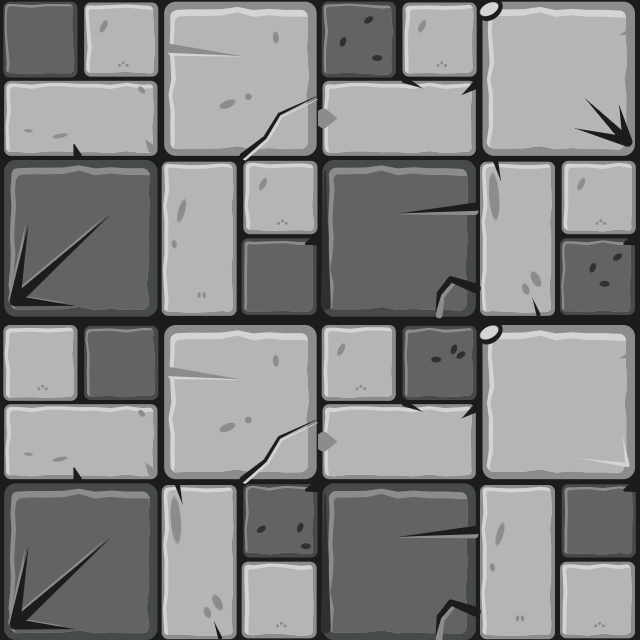
Reproduce this texture procedurally as a Shadertoy shader.

```glsl
const float UNITS = 768.0;             // layout units per canvas side
const vec2 TILE = vec2(382.0, 388.0);  // one paving group
const vec3 GAP = vec3(0.11);
const vec3 SHADOW = vec3(0.19);
const vec3 DARK_RIM = vec3(0.28, 0.29, 0.29);
const vec3 DARK_FACE = vec3(0.39);
const vec3 MID = vec3(0.55);
const vec3 LIGHT_FACE = vec3(0.71);
const vec3 SHINE = vec3(0.83);

float hash(float n) { return fract(sin(n * 127.1) * 4375.85); }

// Piecewise linear noise for chiselled edges
float chisel(float x) { return mix(hash(floor(x)), hash(floor(x) + 1.0), fract(x)) - 0.5; }

float roundBox(vec2 p, vec2 size, float radius) {
  vec2 q = abs(p) - size + radius;
  return length(max(q, 0.0)) + min(max(q.x, q.y), 0.0) - radius;
}

// Segment ab.xy to ab.zw, half width from wa to wb
float taper(vec2 p, vec4 ab, float wa, float wb) {
  vec2 v = ab.zw - ab.xy, q = p - ab.xy;
  float t = clamp(dot(q, v) / dot(v, v), 0.0, 1.0);
  return length(q - v * t) - mix(wa, wb, t);
}

// Three splinters from one corner
float fan(vec2 p, vec2 a, vec2 b, vec2 c, float w) {
  vec2 o = vec2(0);
  return min(taper(p, vec4(o, a), w, 0.0), min(taper(p, vec4(o, b), w, 0.0), taper(p, vec4(o, c), w, 0.0)));
}

float path(vec2 p, vec2 a, vec2 b, vec2 c, vec2 d, float w) {
  float tail = min(taper(p, vec4(b, c), w * 0.6, w * 0.5), taper(p, vec4(c, d), w * 0.5, 0.3));
  return min(tail, taper(p, vec4(a, b), w, w * 0.6));
}

// Tilted ellipse: center in xy, radii in zw
float pit(vec2 p, vec4 e, float angle) {
  vec2 q = p - e.xy, axis = vec2(cos(angle), sin(angle));
  q = vec2(dot(q, axis), dot(q, vec2(-axis.y, axis.x)));
  return (length(q / e.zw) - 1.0) * min(e.z, e.w);
}

void paint(inout vec3 col, vec3 ink, float d, float px) { col = mix(col, ink, clamp(0.5 - d / px, 0.0, 1.0)); }

// Rim, top-left bevel and face; box is left, top, right, bottom
void stone(inout vec3 col, vec2 p, vec4 box, bool dark, float seed, float px) {
  vec2 size = 0.5 * (box.zw - box.xy), q = p - 0.5 * (box.xy + box.zw);
  float big = step(70.0, min(size.x, size.y)), radius = mix(8.0, 14.0, big);
  vec2 wobble = vec2(chisel(p.y / 19.0 + seed), chisel(p.x / 19.0 + seed + 50.0)) * mix(3.0, 4.5, big);
  vec2 inset = size - mix(4.0, 9.0, big);
  vec2 bevel = mix(vec2(dark ? 3.0 : 4.5), vec2(5.0, 7.5), big);
  vec2 inner = q + wobble + vec2(1.0 + big, 0.5);
  float top = roundBox(inner, inset, radius * 0.6);
  float face = max(top, roundBox(inner + wobble * 0.5 - bevel, inset, radius * 0.5));
  paint(col, dark ? DARK_RIM : MID, roundBox(q, size, radius), px);
  paint(col, dark ? MID : SHINE, top, px);
  paint(col, dark ? DARK_FACE : LIGHT_FACE, face, px);
}

void smallStone(inout vec3 col, vec2 p, vec4 box, bool dark, bool worn, float seed, float px) {
  stone(col, p, box, dark, seed, px);
  vec2 q = p - 0.5 * (box.xy + box.zw);
  float pits = worn && !dark ? pit(q, vec4(-21, -16, 8, 3.5), -1.1) : 99.0;
  for (float i = 0.0; i < 3.0; i++) {
    vec2 spot = vec2(hash(seed + i * 3.1), hash(seed + i * 5.7)) * 64.0 - 32.0;
    if (!dark) pits = min(pits, length(q - vec2(i * 4.5 - 2.0, 31.0 - 3.0 * mod(i, 2.0))) - 1.8);
    else if (worn) pits = min(pits, pit(q, vec4(spot, 6, 3.5), -i * 0.6));
  }
  paint(col, dark ? SHADOW : MID, pits, px);
}

void mainImage(out vec4 fragColor, in vec2 fragCoord) {
  vec2 page = vec2(fragCoord.x, iResolution.y - fragCoord.y) / iResolution.xy * UNITS;
  vec2 id = mod(floor(page / TILE), 2.0), p = mod(page, TILE);
  float px = UNITS / iResolution.y, seed = id.x * 7.0 + id.y * 13.0;
  bool right = id.x > 0.5, lower = id.y > 0.5, odd = right != lower;
  vec3 col = GAP;

  // Small pairs swap shades between rows
  smallStone(col, p, vec4(4, 2, 93, 93), !lower, right, seed + 1.0, px);
  smallStone(col, p, vec4(101, 3, 190, 92), lower, right || !lower, seed + 2.0, px);
  smallStone(col, p, vec4(292, 193, 381, 281), lower, odd || !lower, seed + 3.0, px);
  smallStone(col, p, vec4(290, 286, 380, 378), !lower, odd && !lower, seed + 4.0, px);

  // Wide, tall and large stones
  stone(col, p, vec4(5, 97, 189, 187), false, 21.0 + id.x, px);
  stone(col, p, vec4(194, 194, 284, 379), false, odd ? 33.0 : 34.0, px);
  stone(col, p, vec4(197, 2, 380, 187), false, 41.0 + id.x, px);
  stone(col, p, vec4(5, 192, 189, 380), true, 51.0 + id.x, px);

  // Wear on the small and tall stones
  float shine = 99.0, worn, crack = taper(p - vec2(0, lower ? 0 : 92), vec4(380, 196, 368, 200), 7.0, 2.0);
  if (odd) {
    worn = min(pit(p, vec4(211, 236, 28, 6), 1.5), pit(p, vec4(261, 335, 10, 5), 1.1));
    worn = min(worn, pit(p, vec4(249, 347, 7, 4), 1.2));
    crack = min(crack, taper(p, vec4(213, 194, 219, 217), 3.0, 0.0));
    crack = min(crack, taper(p, vec4(264, 377, 257, 358), 2.5, 0.0));
  } else {
    worn = min(pit(p, vec4(218, 253, 14, 4), -1.3), pit(p, vec4(209, 293, 5, 3), 1.4));
    worn = min(worn, pit(vec2(abs(p.x - 242.0), p.y), vec4(3, 354, 3.5, 2), 1.5));
  }

  // Wear on the wide and large stones
  if (right) {
    vec2 corner = p - vec2(371, 170), a = vec2(141, 374), b = vec2(145, 352), c = vec2(159, 335), d = vec2(189, 346);
    paint(col, SHADOW, taper(p, vec4(9, 366, 8, 205), 6.0, 1.0), px);
    worn = min(worn, min(taper(p, vec4(8, 142, 23, 142), 12.0, 0.0), taper(p, vec4(375, 38, 361, 42), 4.0, 0.0)));
    worn = min(worn, min(taper(p, vec4(188, 254, 98, 257), 4.0, 0.3), path(p - 4.0, a, b, c, d, 4.0)));
    crack = min(crack, min(taper(p, vec4(104, 96, 125, 106), 4.0, 0.0), taper(p, vec4(189, 102, 172, 114), 5.0, 0.0)));
    crack = min(crack, min(taper(p, vec4(189, 248, 98, 256), 5.0, 0.0), path(p, d, c, b, a, 6.0)));
    crack = min(crack, pit(p, vec4(207, 12, 16, 11), -0.7));
    if (lower) shine = fan(corner, vec2(-58, -8), vec2(-6, -36), vec2(-25, -5), 2.5);
    else crack = min(crack, fan(corner, vec2(-51, -52), vec2(-63, -16), vec2(-10, -44), 6.0));
  } else {
    vec2 corner = p - vec2(18, 361), a = vec2(291, 187), b = vec2(318, 165), c = vec2(335, 137), d = vec2(379, 116);
    worn = min(worn, min(pit(p, vec4(34, 157, 5, 2), 0.1), pit(p, vec4(72, 163, 9, 2.5), -0.2)));
    worn = min(worn, min(pit(p, vec4(170, 108, 5, 3), 0.8), taper(p, vec4(182, 178, 174, 167), 5.0, 0.0)));
    worn = min(worn, min(pit(p, vec4(331, 45, 7, 3.5), 1.5), pit(p, vec4(273, 125, 10, 4.5), -0.4)));
    worn = min(worn, min(pit(p, vec4(298, 116, 4, 4), 0.0), taper(p, vec4(204, 58, 288, 67), 5.5, 0.0)));
    worn = min(worn, fan(corner + 2.0, vec2(14, -88), vec2(108, -98), vec2(60, 4), 6.0));
    shine = min(taper(p, vec4(206, 63, 287, 68), 4.0, 0.0), path(p - 3.0, a, b, c, d, 2.5));
    crack = min(crack, min(taper(p, vec4(93, 187, 89, 174), 5.0, 1.0), path(p, a, b, c, d, 3.5)));
    crack = min(crack, fan(corner, vec2(16, -92), vec2(114, -103), vec2(72, 6), 6.5));
  }
  paint(col, SHINE, shine, px);
  paint(col, MID, worn, px);
  paint(col, GAP, crack, px);
  if (right) paint(col, SHINE, pit(p, vec4(205, 11, 12, 7), -0.5), px);
  fragColor = vec4(col, 1.0);
}
```
